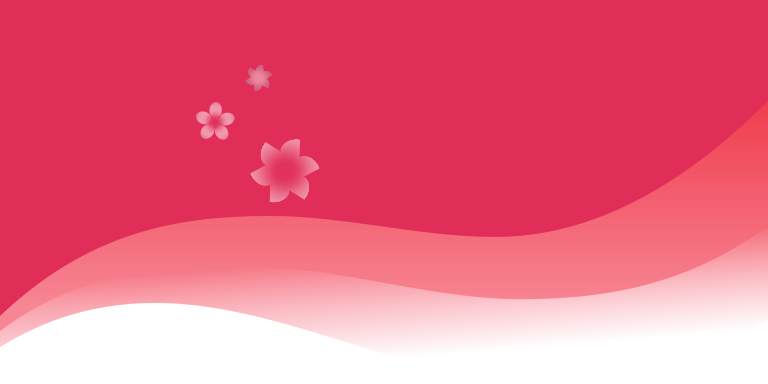
Write a Shadertoy shader that draws this background.

```glsl
// Crimson backdrop with two translucent waves over a white hill and three
// small blossoms. Waves are cubic Hermite curves through a crest and a trough;
// blossoms are folded polar shapes tinted by radial gradients.

#define BACKDROP vec3(0.878, 0.180, 0.345)
#define BAND_TOP vec3(0.940, 0.235, 0.300)
#define BAND_LOW vec3(0.970, 0.525, 0.580)
#define PETAL_PINK vec3(0.955, 0.640, 0.710)
#define PETAL_GREY vec3(0.780, 0.450, 0.540)
#define FADE_START 0.255
#define FADE_DEPTH 0.273
#define FADE_TILT 0.08

const float TAU = 6.2831853;

// Cubic from a to b (x, height) with the given end slopes.
float hermite(float x, vec2 a, vec2 b, float slopeA, float slopeB) {
    float span = b.x - a.x;
    float t = (x - a.x) / span;
    float u = 1.0 - t;
    float ease = t * t * (3.0 - 2.0 * t);
    return mix(a.y, b.y, ease) + span * t * u * (slopeA * u - slopeB * t);
}

// Wave height; ends holds (left height, left slope, right height, right slope).
float waveHeight(float x, vec2 crest, vec2 trough, vec4 ends) {
    if (x < crest.x) return hermite(x, vec2(0.0, ends.x), crest, ends.y, 0.0);
    if (x < trough.x) return hermite(x, crest, trough, 0.0, 0.0);
    return hermite(x, trough, vec2(2.0, ends.z), 0.0, ends.w);
}

// Coverage of a shape whose inside distance is positive.
float cover(float inside) {
    float pixel = 1.0 / iResolution.y;
    return smoothstep(-0.7 * pixel, 0.7 * pixel, inside);
}

// Wraps an angle into one of n equal sectors centred on zero.
float foldAngle(float angle, float n) {
    float sector = TAU / n;
    return mod(angle + 0.5 * sector, sector) - 0.5 * sector;
}

// Six hooked petals; turn is the angle of one tip.
float pinwheel(vec2 p, float radius, float turn) {
    float q = length(p) / radius;
    float s = clamp((q - 0.5) * 2.0, 0.0, 1.0);
    float bend = 0.10 * (1.0 - s) + 0.52 * s * (1.0 - s);
    float angle = foldAngle(atan(p.y, p.x) - turn - bend, 6.0);
    float halfWidth = 0.6 * pow(1.0 - s, 0.8);
    float inside = max((halfWidth - abs(angle)) * q, 0.45 - q);
    return cover(radius * min(inside, 1.0 - q));
}

// Five rounded petals made of folded ellipses around a small core.
float roundBlossom(vec2 p, float radius, float turn) {
    float angle = foldAngle(atan(p.y, p.x) - turn, 5.0);
    vec2 local = length(p) * vec2(cos(angle), sin(angle)) / radius;
    float petal = 1.0 - length((local - vec2(0.6, 0.0)) / vec2(0.4, 0.31));
    return cover(radius * max(0.33 * petal, 0.26 - length(local)));
}

void mainImage(out vec4 fragColor, in vec2 fragCoord) {
    vec2 p = fragCoord / iResolution.xy * vec2(2.0, 1.0);
    vec3 color = BACKDROP;

    // Large blossom: clear heart, paler tips
    vec2 d = p - vec2(0.742, 0.555);
    float glow = smoothstep(0.015, 0.095, length(d));
    color = mix(color, PETAL_PINK, pinwheel(d, 0.090, 0.08) * (0.04 + 0.82 * glow));

    // Middle blossom: red heart, pale petals, slightly grey rims
    d = p - vec2(0.560, 0.682);
    float r = length(d) / 0.052;
    vec3 tint = mix(PETAL_PINK, PETAL_GREY, 0.5 * smoothstep(0.75, 1.0, r));
    color = mix(color, tint, roundBlossom(d, 0.052, 1.52) * smoothstep(0.05, 0.65, r) * 0.9);

    // Small blossom: pink heart, grey tips
    d = p - vec2(0.674, 0.797);
    r = length(d) / 0.036;
    tint = mix(PETAL_PINK, PETAL_GREY, smoothstep(0.2, 0.9, r));
    color = mix(color, tint, pinwheel(d, 0.036, 0.22) * 0.75);

    // Wave outlines, upper to lower
    float upper = waveHeight(p.x, vec2(0.703, 0.4375), vec2(1.289, 0.383),
                             vec4(0.177, 0.95, 0.737, 1.0));
    float middle = waveHeight(p.x, vec2(0.651, 0.305), vec2(1.354, 0.221),
                              vec4(0.138, 0.75, 0.411, 0.73));
    float lower = waveHeight(p.x, vec2(0.404, 0.211), vec2(1.406, 0.005),
                             vec4(0.096, 0.62, 0.169, 0.72));

    // Coral band, then the white veil and the white hill
    vec3 band = mix(BAND_TOP, BAND_LOW, clamp((0.74 - p.y) / 0.54, 0.0, 1.0));
    float veil = clamp((FADE_START - p.y + FADE_TILT * p.x) / FADE_DEPTH, 0.0, 1.0);
    color = mix(color, band, cover(upper - p.y));
    color = mix(color, vec3(1.0), cover(middle - p.y) * veil);
    color = mix(color, vec3(1.0), cover(lower - p.y));

    fragColor = vec4(color, 1.0);
}
```
